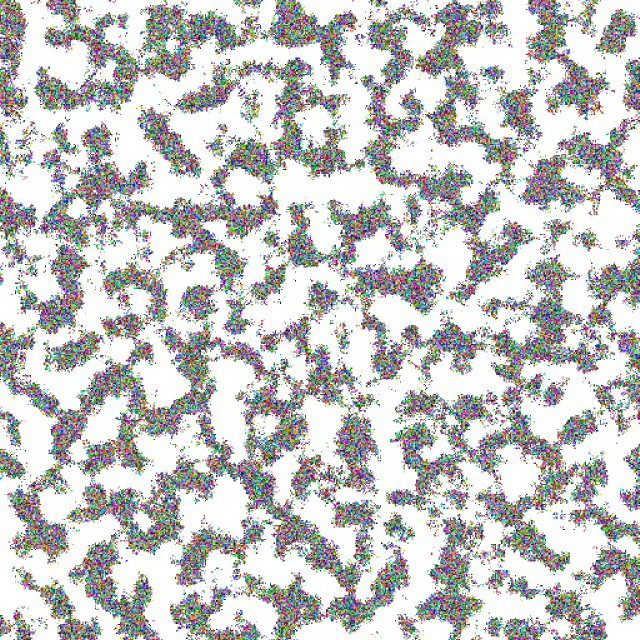
This texture is drawn by a Shadertoy shader. Its source:

```glsl
// Ragged clumps of fine, randomly coloured grains scattered on white.

// Three independent random values in 0..1 per lattice cell and layer
vec3 hash3(vec2 cell, int layer) {
    uvec3 v = uvec3(ivec3(ivec2(cell), layer)) * 1664525u + 1013904223u;
    v.x += v.y * v.z; v.y += v.z * v.x; v.z += v.x * v.y;
    v ^= v >> 16u;
    v.x += v.y * v.z; v.y += v.z * v.x; v.z += v.x * v.y;
    return vec3(v >> 8u) / 16777216.0;
}

// Contribution of one lattice corner: random unit gradient dot offset
float corner(vec2 cell, vec2 offset, vec2 p, int layer) {
    float angle = 6.2832 * hash3(cell + offset, layer).x;
    return dot(vec2(cos(angle), sin(angle)), p - offset);
}

float gradientNoise(vec2 p, int layer) {
    vec2 cell = floor(p), f = fract(p);
    vec2 blend = f * f * f * (f * (f * 6.0 - 15.0) + 10.0);
    float low = mix(corner(cell, vec2(0, 0), f, layer), corner(cell, vec2(1, 0), f, layer), blend.x);
    float high = mix(corner(cell, vec2(0, 1), f, layer), corner(cell, vec2(1, 1), f, layer), blend.x);
    return mix(low, high, blend.y);
}

// Broad clumps with progressively finer ragged detail
float clumps(vec2 p) {
    float sum = 0.0, amplitude = 1.0, frequency = 20.0;
    for (int octave = 0; octave < 4; octave++) {
        sum += amplitude * gradientNoise(p * frequency + 0.37, octave + 1);
        amplitude *= 0.5;
        frequency *= 2.03;
    }
    return sum;
}

vec3 grainColor(vec2 uv) {
    vec2 grain = floor(uv * 512.0);
    float density = smoothstep(-0.14, 0.20, clumps((grain + 0.5) / 512.0));
    bool filled = hash3(grain, 11).y < density;
    return filled ? hash3(grain, 12) : vec3(1.0);
}

void mainImage(out vec4 fragColor, in vec2 fragCoord) {
    // Average four samples per pixel to smooth grain edges
    vec3 color = vec3(0.0);
    for (int i = 0; i < 4; i++) {
        vec2 jitter = (vec2(i % 2, i / 2) - 0.5) * 0.5;
        color += 0.25 * grainColor((fragCoord + jitter) / iResolution.y);
    }
    fragColor = vec4(color, 1.0);
}
```
